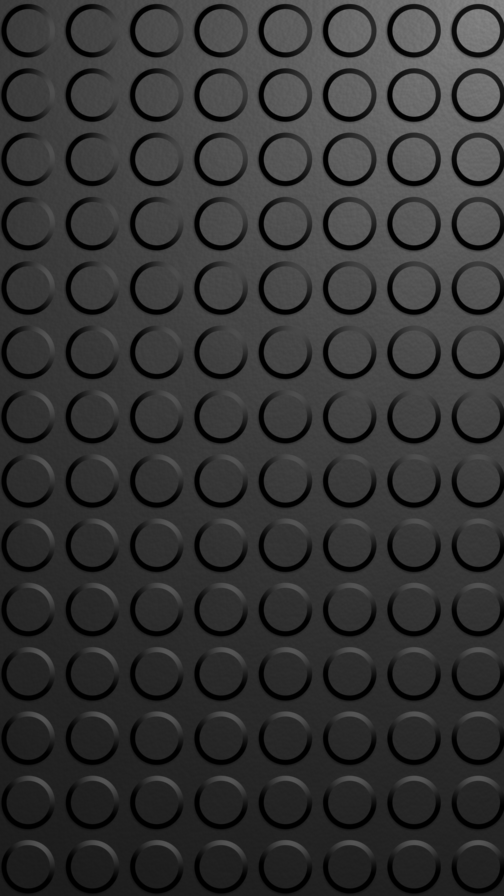
Reproduce this pattern procedurally as a Shadertoy shader.

```glsl
// Dark studded rubber mat: a grid of bevelled round studs under a lamp at the top right.

const float PITCH = 0.1276;                     // stud spacing, in canvas widths
const vec2 FIRST_STUD = vec2(0.0560, 0.0580);   // centre of the lower left stud
const float OUTER_RADIUS = 0.0530;
const float CAP_RADIUS = 0.0430;
const float LAMP_HEIGHT = 1.0;
const float BEVEL_ANGLE = 1.31;                 // steepness in radians

vec2 hash2(vec2 cell) {
    vec3 h = fract(cell.xyx * vec3(0.1031, 0.1030, 0.0973));
    h += dot(h, h.yzx + 33.33);
    return fract((h.xx + h.yz) * h.zy);
}

// Distance to the nearest scattered grain centre
float cellularNoise(vec2 p) {
    vec2 cell = floor(p);
    float nearest = 8.0;
    for (int y = -1; y <= 1; y++) {
        for (int x = -1; x <= 1; x++) {
            vec2 neighbour = cell + vec2(x, y);
            vec2 offset = neighbour + hash2(neighbour) - p;
            nearest = min(nearest, dot(offset, offset));
        }
    }
    return sqrt(nearest);
}

// Embossed leather grain, lit along lightDir
float leatherGrain(vec2 p, float scale, vec2 lightDir) {
    vec2 q = p * scale;
    return cellularNoise(q + 0.3 * lightDir) - cellularNoise(q - 0.3 * lightDir);
}

// Coverage of a disc with an edge of the given softness
float disc(float dist, float radius, float softness) {
    return 1.0 - smoothstep(radius - softness, radius + softness, dist);
}

// Brightness of a surface tilted towards `outward`, relative to level ground
float bevelLight(vec2 outward, vec2 toLamp, float tilt) {
    vec3 normal = vec3(outward * sin(tilt), cos(tilt));
    vec3 light = normalize(vec3(toLamp, LAMP_HEIGHT));
    return pow(max(dot(normal, light), 0.0) / light.z, 1.4);
}

void mainImage(out vec4 fragColor, in vec2 fragCoord) {
    vec2 p = fragCoord / iResolution.x;
    float pixel = 1.0 / iResolution.x;
    vec2 lamp = vec2(1.0, iResolution.y / iResolution.x);

    // Falloff away from the lamp
    vec2 toLamp = lamp - p;
    float lampDist = length(toLamp);
    vec2 lampDir = toLamp / max(lampDist, 0.001);
    float ground = 0.52 * exp(-0.8 * lampDist);

    // Repeating studs
    vec2 grid = (p - FIRST_STUD) / PITCH;
    vec2 studId = floor(grid + 0.5);
    vec2 local = (grid - studId) * PITCH;
    float dist = length(local);
    vec2 outward = local / max(dist, 0.001);
    float stud = disc(dist, OUTER_RADIUS, 0.9 * pixel);
    float cap = disc(dist, CAP_RADIUS, max(0.0014, 0.9 * pixel));

    // Fine grain with slow unevenness
    float grain = 0.06 * leatherGrain(p, 150.0, lampDir)
                + 0.04 * leatherGrain(p + 3.7, 75.0, lampDir);
    grain += 0.012 * sin(p.x * 31.0 + 2.0 * sin(p.y * 17.0));

    // Ground with a faint contact shadow on the side away from the lamp
    float away = max(-dot(outward, lampDir), 0.0);
    float contact = away * (1.0 - smoothstep(OUTER_RADIUS, OUTER_RADIUS + 0.006, dist));
    float level = ground * (1.0 + grain);
    float shade = level * (1.0 - 0.3 * contact);

    // Bevel, then the level cap with a slight tone change per stud
    float bevel = ground * bevelLight(outward, toLamp, BEVEL_ANGLE);
    float capTone = level * (0.98 + 0.04 * hash2(studId + 40.0).x);
    shade = mix(shade, mix(bevel, capTone, cap), stud);

    fragColor = vec4(vec3(shade), 1.0);
}
```
